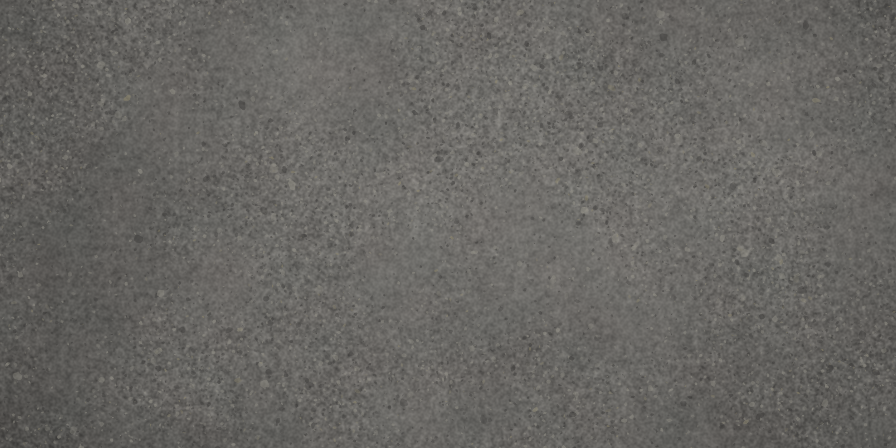
Give the GLSL for this texture, as a Shadertoy shader.

```glsl
const vec3 STONE_TINT = vec3(1.016, 1.0, 0.968);
const vec3 PALE_CHIP = vec3(0.59, 0.58, 0.54);
const vec3 OCHRE_CHIP = vec3(0.56, 0.53, 0.42);
const vec3 DARK_PIT = vec3(0.22, 0.215, 0.21);

// Integer hash: two random values in 0..1 per lattice cell
vec2 hash2(vec2 cell) {
    uvec2 v = uvec2(ivec2(cell) + 32768);
    v = v * 1664525u + 1013904223u;
    v.x += v.y * 1664525u;
    v.y += v.x * 1664525u;
    v ^= v >> 16u;
    v.x += v.y * 1664525u;
    v.y += v.x * 1664525u;
    v ^= v >> 16u;
    return vec2(v & 65535u) / 65535.0;
}

float cornerSlope(vec2 cell, vec2 offset) {
    float angle = 6.2832 * hash2(cell).x;
    return dot(vec2(cos(angle), sin(angle)), offset);
}

float gradientNoise(vec2 p) {
    vec2 i = floor(p), f = p - i;
    vec2 u = f * f * f * (f * (f * 6.0 - 15.0) + 10.0);
    vec2 e = vec2(0.0, 1.0);
    float low = mix(cornerSlope(i, f), cornerSlope(i + e.yx, f - e.yx), u.x);
    float high = mix(cornerSlope(i + e, f - e), cornerSlope(i + 1.0, f - 1.0), u.x);
    return mix(low, high, u.y);
}

float fbm(vec2 p, int octaves, float gain) {
    float sum = 0.0, weight = 1.0;
    for (int k = 0; k < octaves; k++) {
        sum += weight * gradientNoise(p);
        p = mat2(1.6, 1.2, -1.2, 1.6) * p + 17.3;
        weight *= gain;
    }
    return sum;
}

// Scattered ragged chips: x is coverage, y a random value of the chip
vec2 chips(vec2 uv, float scale, float density, float seed) {
    vec2 p = uv * scale + seed;
    vec2 home = floor(p);
    float blur = 0.8 * scale / iResolution.y;
    float ragged = 0.16 * gradientNoise(p * 3.1);
    vec2 result = vec2(0.0);
    for (int y = -1; y <= 1; y++)
    for (int x = -1; x <= 1; x++) {
        vec2 cell = home + vec2(x, y);
        vec2 place = hash2(cell);
        vec2 traits = hash2(cell + 4001.0);
        vec2 shape = hash2(cell + 9001.0);
        vec2 d = p - cell - place;
        float angle = 3.1416 * shape.x;
        vec2 axis = vec2(cos(angle), sin(angle));
        d = vec2(dot(d, axis), dot(d, vec2(-axis.y, axis.x)) * mix(1.0, 1.7, shape.y));
        float radius = mix(0.14, 0.42, traits.y * traits.y);
        float cover = 1.0 - smoothstep(-blur, blur, length(d) - radius + ragged);
        cover *= step(traits.x, density) * mix(0.35, 1.0, place.x);
        if (cover > result.x) result = vec2(cover, shape.y);
    }
    return result;
}

// Broad light falloff, brightest above the middle
float lighting(vec2 uv, float aspect) {
    vec2 d = (uv - vec2(0.56 * aspect, 0.64)) / vec2(0.5 * aspect, 0.8);
    return 0.432 - 0.062 * dot(d, d);
}

void mainImage(out vec4 fragColor, in vec2 fragCoord) {
    vec2 uv = fragCoord / iResolution.y;
    float aspect = iResolution.x / iResolution.y;

    // Cloudy staining and fine sandy grain
    float clouds = fbm(uv * 2.6 + 5.0, 4, 0.6);
    float mottle = fbm(uv * 22.0 + 31.0, 3, 0.75);
    float grain = fbm(uv * 75.0 + 73.0, 2, 0.9);
    float cluster = smoothstep(-0.35, 0.4, fbm(uv * 2.1 + 47.0, 3, 0.6));

    float tone = lighting(uv, aspect) + 0.035 * clouds + 0.032 * mottle;
    tone += 0.085 * grain * mix(0.7, 1.1, cluster);
    vec3 color = tone * STONE_TINT;
    color.r += 0.008 * gradientNoise(uv * 9.0 + 90.0);

    // Pits and chips from fine to coarse, gathered in clusters
    for (int k = 0; k < 3; k++) {
        float layer = float(k);
        float scale = 92.0 / pow(1.55, layer);
        float density = mix(0.08, 0.38, cluster) / (1.0 + 1.6 * layer);
        vec2 pit = chips(uv, scale, density, 200.0 + 310.0 * layer);
        color = mix(color, DARK_PIT, 0.5 * pit.x);
        vec2 chip = chips(uv, scale, 0.8 * density, 1300.0 + 310.0 * layer);
        vec3 chipColor = mix(PALE_CHIP, OCHRE_CHIP, smoothstep(0.82, 0.95, chip.y));
        color = mix(color, chipColor, 0.55 * chip.x);
    }

    fragColor = vec4(clamp(color, 0.0, 1.0), 1.0);
}
```
